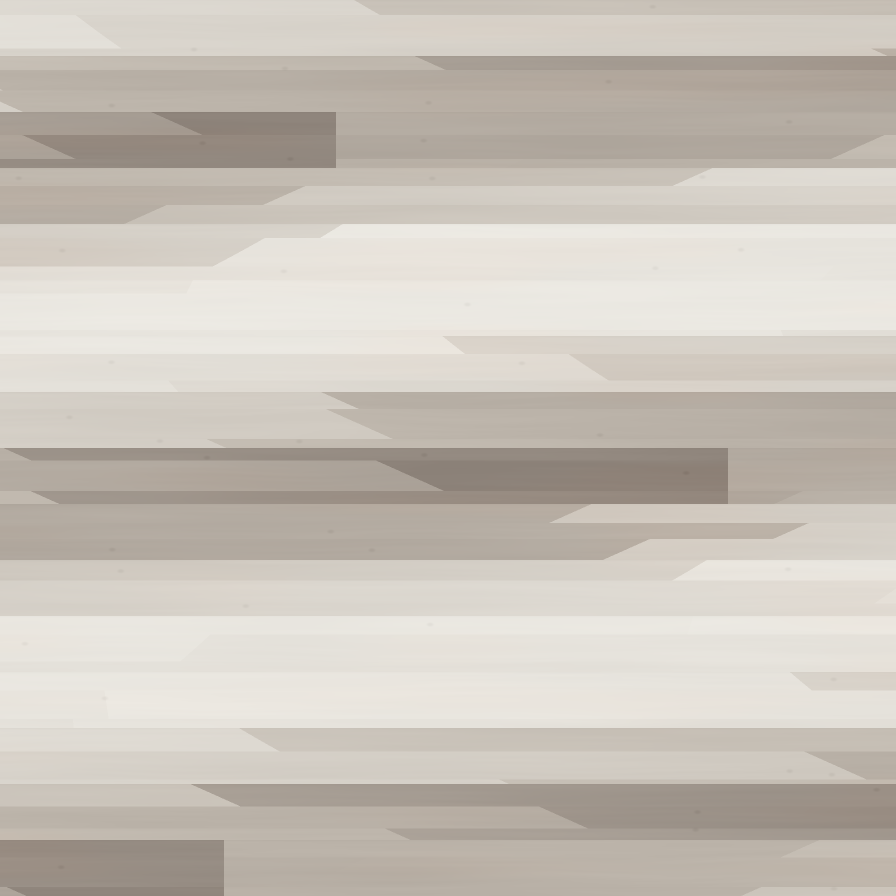
A WebGL 1 fragment shader for this texture:

```glsl
precision highp float;
// Pale wood flooring: sixteen full-width boards carry one long shaded ribbon that
// wraps from each row to the next, running beige to cream to brown, then restarting.
// Each board is split into thin strips with slanted joints, under a fine wood grain.

uniform vec2 u_resolution;

#define ROWS 16.0            // boards down the canvas
#define RIBBON 6.4375        // ribbon length, in canvas widths
#define FIRST_END 2.375      // where the first ribbon ends, in rows from the top
#define JOINT_SPACING 1.1    // distance between joints along one strip
#define LEAN 0.14            // sideways run of a joint over one board height
#define STEP_SHARE 0.62      // how far shading is stepped rather than smooth
#define VARIATION 0.24       // tone difference between pieces
#define GRAIN 0.020          // grain strength
#define DARK vec3(0.55, 0.51, 0.475)
#define MID vec3(0.76, 0.73, 0.69)
#define LIGHT vec3(0.92, 0.91, 0.885)
#define SAMPLES 2            // edge smoothing samples per axis

float hash(vec2 p) {
  vec3 q = fract(p.xyx * 0.1031);
  q += dot(q, q.yzx + 33.33);
  return fract((q.x + q.y) * q.z);
}

float noise(vec2 p) {
  vec2 i = floor(p), f = fract(p);
  f = f * f * (3.0 - 2.0 * f);
  return mix(mix(hash(i), hash(i + vec2(1, 0)), f.x),
             mix(hash(i + vec2(0, 1)), hash(i + vec2(1, 1)), f.x), f.y);
}

// Tone along the ribbon: -1 is dark, 0 is mid, 1 is light.
float ribbonTone(float along) {
  float rise = smoothstep(0.2, 2.4, along);
  float fall = pow(clamp((along - 3.4) / (RIBBON - 3.4), 0.0, 1.0), 1.4);
  return -0.25 + 1.2 * rise - 1.9 * fall;
}

// Tone of one piece, stepped at slanted joints; height runs 0 to 1 up the board.
float pieceTone(float along, float row, float height) {
  float lowSplit = mix(0.08, 0.40, hash(vec2(row, 3.7)));
  float highSplit = mix(0.55, 0.78, hash(vec2(row, 8.2)));
  float strip = step(lowSplit, height) + step(highSplit, height);
  float shift = hash(vec2(row, strip + 21.0));

  // Joints lean right on the way up, then left past the ribbon's lightest part.
  float lean = LEAN * clamp(2.0 - along / 1.6, -1.0, 1.0);
  float piece = floor((along - lean * (height - 0.5)) / JOINT_SPACING + shift);
  float centre = (piece + 0.5 - shift) * JOINT_SPACING;

  float stepped = clamp(mix(along, centre, STEP_SHARE), 0.0, RIBBON);
  float offset = hash(vec2(piece + 5.0 * strip, row + 40.0)) - 0.5;
  return ribbonTone(stepped) + VARIATION * offset;
}

// Long fibres, gently bent, with a broad cloudy figure beneath.
float woodGrain(vec2 uv, float row) {
  vec2 p = uv + vec2(row * 3.17, 0.0);
  p.y += 0.006 * noise(p * vec2(7.0, 30.0));
  float fibre = noise(p * vec2(9.0, 330.0)) - 0.5;
  float streak = noise(p * vec2(4.0, 110.0) + 17.0) - 0.5;
  float cloud = noise(p * vec2(6.0, 36.0) + 51.0) - 0.5;
  return 0.55 * fibre + 0.6 * streak + 0.6 * cloud;
}

// Sparse, faint knots, one at most in each cell.
float knots(vec2 uv) {
  vec2 grid = uv * vec2(20.0, 48.0);
  vec2 cell = floor(grid);
  vec2 centre = 0.3 + 0.4 * vec2(hash(cell + 61.0), hash(cell + 83.0));
  vec2 d = (fract(grid) - centre) * vec2(1.0, 0.7);
  return step(0.95, hash(cell + 7.0)) * (1.0 - smoothstep(0.02, 0.11, length(d)));
}

vec3 flooring(vec2 uv) {
  float down = (1.0 - uv.y) * ROWS;
  float row = floor(down);
  float height = 1.0 - fract(down);
  float along = mod(row + uv.x - FIRST_END, RIBBON);

  float tone = clamp(pieceTone(along, row, height), -1.0, 1.0);
  vec3 color = mix(MID, tone > 0.0 ? LIGHT : DARK, abs(tone));

  // Grain shows less on the palest wood; some patches are slightly pink.
  color += GRAIN * woodGrain(uv, row) * (1.0 - 0.35 * max(tone, 0.0));
  float blush = smoothstep(0.5, 0.9, noise(uv * vec2(4.0, 32.0) + 91.0));
  color += blush * vec3(0.006, -0.003, -0.007);
  color -= 0.035 * knots(uv);

  // Barely visible seam along each board's top edge.
  return color - 0.012 * smoothstep(0.96, 1.0, height);
}

void main() {
  vec3 total = vec3(0.0);
  for (int j = 0; j < SAMPLES; j++) {
    for (int i = 0; i < SAMPLES; i++) {
      vec2 jitter = (vec2(float(i), float(j)) + 0.5) / float(SAMPLES) - 0.5;
      total += flooring((gl_FragCoord.xy + jitter) / u_resolution);
    }
  }
  gl_FragColor = vec4(total / float(SAMPLES * SAMPLES), 1.0);
}
```
